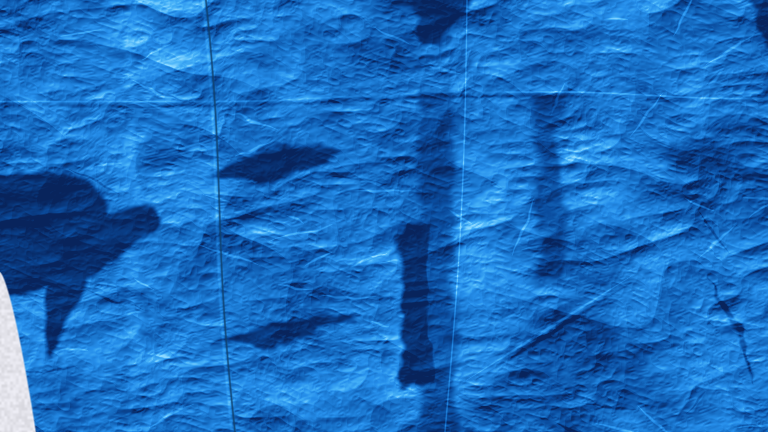
This texture is drawn by a WebGL 1 fragment shader. Its source:

```glsl
precision highp float;
uniform vec2 u_resolution;

float hash(vec2 p) {
  vec3 q = fract(p.xyx * vec3(0.1031, 0.1030, 0.0973));
  q += dot(q, q.yzx + 33.33);
  return fract((q.x + q.y) * q.z);
}
float noise(vec2 p) {
  vec2 i = floor(p), f = fract(p);
  f = f * f * (3.0 - 2.0 * f);
  return mix(mix(hash(i), hash(i + vec2(1, 0)), f.x),
             mix(hash(i + vec2(0, 1)), hash(i + vec2(1, 1)), f.x), f.y);
}
vec2 jitter(vec2 p) { return vec2(noise(p), noise(p + 70.0)) - 0.5; }

// Crumpled sheet: ridged octaves stretched sideways
float sheetHeight(vec2 p) {
  float h = 0.0, scale = 9.0;
  p += 0.035 * jitter(p * 7.0);
  for (int i = 0; i < 5; i++) {
    float k = float(i), a = 0.35 * cos(k * 2.3);
    vec2 q = mat2(cos(a), sin(a), -sin(a), cos(a)) * p * vec2(0.55, 1.0);
    h += (1.0 - abs(2.0 * noise(q * scale + 17.0 * k) - 1.0)) / scale;
    scale *= 2.0;
  }
  return h;
}

// Distance to a segment, and position along it
vec2 segment(vec2 p, vec2 a, vec2 b) {
  vec2 d = b - a;
  float t = clamp(dot(p - a, d) / dot(d, d), 0.0, 1.0);
  return vec2(length(p - a - d * t), t);
}
float taper(vec2 p, vec2 a, vec2 b, float ra, float rb) {
  vec2 s = segment(p, a, b);
  return s.x - mix(ra, rb, s.y);
}
float lens(vec2 p, vec2 a, vec2 b, float r) {
  vec2 s = segment(p, a, b);
  return s.x - r * 4.0 * s.y * (1.0 - s.y);
}
float box(vec2 p, vec2 centre, vec2 size) {
  vec2 d = abs(p - centre) - size;
  return max(d.x, d.y);
}
float inside(float d, float blur) { return 1.0 - smoothstep(-blur, blur, d); }
float glow(vec2 p, vec2 centre, vec2 size) {
  vec2 d = (p - centre) / size;
  return exp(-dot(d, d));
}

vec3 tarpColor(float t) {
  vec3 c = mix(vec3(0.03, 0.14, 0.36), vec3(0.04, 0.30, 0.62), clamp(t, 0.0, 1.0));
  c = mix(c, vec3(0.09, 0.44, 0.78), clamp(t - 1.0, 0.0, 1.0));
  c = mix(c, vec3(0.15, 0.56, 0.92), clamp(t - 2.0, 0.0, 1.0));
  c = mix(c, vec3(0.27, 0.69, 0.97), clamp(t - 3.0, 0.0, 1.0));
  return mix(c, vec3(0.55, 0.85, 1.0), clamp(t - 4.0, 0.0, 1.0));
}

void main() {
  vec2 p = gl_FragCoord.xy / u_resolution.y;
  vec2 rough = p + 0.03 * jitter(p * 16.0) + 0.014 * jitter(p * 45.0);
  float relief = (sheetHeight(p) - sheetHeight(p + vec2(-0.002, 0.004))) / 0.004;

  // Broad patches and fine grain
  float tone = 1.5 * noise(p * vec2(3, 5)) + 0.9 * noise(rough * 13.0) + 0.8;
  tone += 1.1 * glow(p, vec2(0.37, 0.92), vec2(0.14, 0.13));
  tone += 1.2 * glow(p, vec2(0.70, 0.11), vec2(0.20, 0.10));
  tone += 0.9 * glow(rough, vec2(1.13, 0.48), vec2(0.07, 0.40));
  tone += 0.7 * glow(p, vec2(1.42, 0.66), vec2(0.16, 0.25));
  tone -= 0.7 * glow(p, vec2(0.75, 0.92), vec2(0.22, 0.10));
  tone += 0.42 * relief + 0.5 * (noise(p * vec2(75, 190)) - 0.5);

  // Scattered short creases
  for (int i = 0; i < 56; i++) {
    float k = float(i) + 1.0;
    vec2 c = vec2(1.78 * hash(vec2(k, 3.1)), hash(vec2(k, 8.7)));
    float angle = (hash(vec2(k, 5.3)) - 0.5) * (c.x > 1.05 ? 2.4 : 1.0);
    vec2 d = vec2(cos(angle), sin(angle)) * mix(0.02, 0.075, hash(vec2(k, 1.9)));
    float crease = inside(lens(mix(p, rough, 0.4), c - d, c + d, 0.0028), 0.002);
    tone += crease * (hash(vec2(k, 6.1)) > 0.35 ? 1.3 : -0.9);
  }

  // Level crease and long ridges
  float rise = p.y - 0.765 - 0.022 * smoothstep(0.5, 1.1, p.x) + 0.015 * smoothstep(1.3, 1.7, p.x);
  float wear = noise(vec2(p.x * 9.0, 2.0));
  tone += 1.7 * wear * inside(abs(rise) - 0.002, 0.002);
  tone -= (1.5 - wear) * inside(abs(rise + 0.009) - 0.004, 0.004);
  tone += 0.5 * inside(abs(rough.x - 0.31) - 0.012, 0.01);
  tone += 1.1 * inside(lens(p, vec2(1.08, 0.12), vec2(1.46, 0.36), 0.003), 0.002);
  tone -= 1.1 * inside(lens(p, vec2(1.10, 0.12), vec2(1.46, 0.345), 0.005), 0.004);
  tone -= 1.5 * inside(lens(rough, vec2(1.63, 0.37), vec2(1.76, 0.13), 0.007), 0.004);

  // Deep and soft hollows
  float deep = box(rough, vec2(0.965, 0.30), vec2(0.035, 0.19));
  deep = min(deep, taper(rough, vec2(1.0, 0.92), vec2(1.03, 1.02), 0.03, 0.07));
  deep = min(deep, lens(rough, vec2(0.47, 0.59), vec2(0.79, 0.65), 0.036));
  deep = min(deep, lens(rough, vec2(0.50, 0.20), vec2(0.83, 0.26), 0.025));
  deep = min(deep, taper(rough, vec2(1.75, 1.02), vec2(1.79, 0.90), 0.02, 0.015));
  float soft = box(rough, vec2(1.01, 0.39), vec2(0.04, 0.41));
  soft = min(soft, box(rough, vec2(1.27, 0.56), vec2(0.03, 0.21)));
  soft = min(soft, lens(rough, vec2(1.52, 0.62), vec2(1.76, 0.66), 0.035));

  // Shadow with an arm and a trailing point
  vec2 s = mix(p, rough, 0.5);
  float shadow = taper(s, vec2(-0.05, 0.45), vec2(0.13, 0.47), 0.14, 0.13);
  shadow = min(shadow, taper(s, vec2(0.20, 0.43), vec2(0.34, 0.49), 0.07, 0.035));
  shadow = min(shadow, taper(s, vec2(0.16, 0.38), vec2(0.115, 0.18), 0.05, 0.006));
  float shade = max(0.95 * inside(min(deep, shadow), 0.008), 0.6 * inside(soft, 0.014));
  tone = mix(tone, 0.15 + 0.15 * relief, shade);

  // Stitched seams
  float leftSeam = p.x - mix(0.544, 0.475, p.y) + 0.006 * sin(p.y * 6.0);
  float rightSeam = p.x - mix(1.03, 1.081, p.y) - 0.012 * sin(p.y * 3.14);
  tone += 0.7 * inside(abs(leftSeam + 0.007) - 0.003, 0.003);
  tone += 1.5 * inside(abs(rightSeam) - 0.0015, 0.002);
  vec3 color = tarpColor(tone);
  color = mix(color, vec3(0.06, 0.25, 0.42), 0.8 * inside(abs(leftSeam) - 0.002, 0.002));

  // Pale cloth at the lower left
  float hem = p.x - 0.083 * pow(max(1.0 - p.y / 0.37, 0.0), 0.7);
  vec3 cloth = vec3(0.91, 0.91, 0.94) * (0.93 + 0.1 * noise(p * 150.0));
  color = mix(color, cloth, inside(hem, 0.003) * step(p.y, 0.37));
  gl_FragColor = vec4(color, 1.0);
}
```
